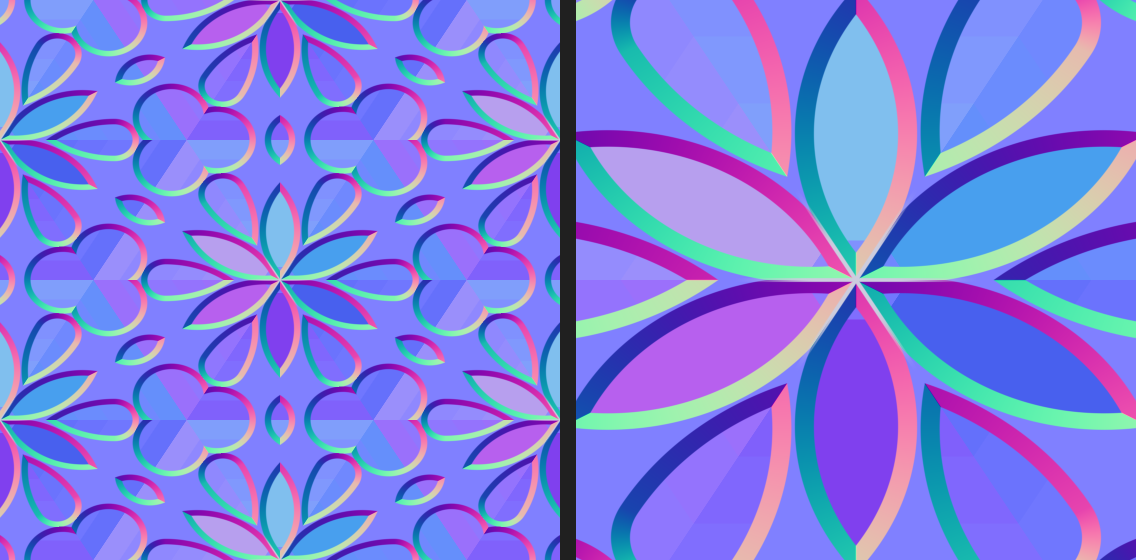
Left, the full canvas; right, a detail of the centre.
This texture map is drawn by a WebGL 2 fragment shader. Its source:

```glsl
#version 300 es
precision highp float;

uniform vec2 u_resolution;
out vec4 fragColor;

// Layout: flowers on a hexagonal lattice stretched to a 2:1 period
const float SQUEEZE = 0.8660254;
const float SPACING = 0.5;
const float SECTOR = 1.0471976;

// Shapes, in canvas units
const vec2 PETAL_HALF = vec2(0.0315, 0.0872);
const vec2 DIAMOND_HALF = vec2(0.0235, 0.0445);
const float DROP_CENTER = 0.177;
const float DROP_RADIUS = 0.0378;
const float DROP_TAIL = 0.106;
const vec2 LOBE_CENTER = vec2(0.0974, 0.25);
const float LOBE_RADIUS = 0.06;

// Surface slopes
const float BEVEL_WIDTH = 0.0098;
const float BEVEL_SLOPE = 0.93;
const float PETAL_SLOPE = 0.5;
const float HUB_SLOPE = 0.14;
const vec3 RING_RADII = vec3(0.105, 0.145, 0.215);
const vec4 RING_SLOPES = vec4(0.25, 0.19, 0.14, 0.24);
const float HUB_RADIUS = 0.0235;

const float SPOKE_WIDTH = 0.0011;
const vec3 SPOKE_COLOR = vec3(0.80, 0.80, 0.87);

// Pointed oval built from two arcs, long axis along y
float vesica(vec2 p, vec2 halfSize) {
    float radius = dot(halfSize, halfSize) / (2.0 * halfSize.x);
    return length(vec2(abs(p.x) + radius - halfSize.x, p.y)) - radius;
}

// Round head away from the flower, pointed tail toward it
float teardrop(vec2 p) {
    if (p.y > 0.0) return length(p) - DROP_RADIUS;
    return vesica(p, vec2(DROP_RADIUS, DROP_TAIL));
}

// Offset from the nearest flower center
vec2 nearestFlower(vec2 p) {
    vec2 period = SPACING * vec2(2.0 * SQUEEZE, 1.0);
    vec2 a = p - period * round(p / period);
    vec2 b = p - period * (floor(p / period) + 0.5);
    return dot(a, a) < dot(b, b) ? a : b;
}

vec2 sectorAxis(vec2 p) {
    float angle = SECTOR * round(atan(p.x, p.y) / SECTOR);
    return vec2(sin(angle), cos(angle));
}

vec2 foldSector(vec2 p, vec2 axis) {
    return vec2(abs(p.x * axis.y - p.y * axis.x), dot(p, axis));
}

float petalDistance(vec2 f) {
    return vesica(f - vec2(0.0, PETAL_HALF.y), PETAL_HALF);
}

float ornament(vec2 p) {
    vec2 local = nearestFlower(p);
    vec2 f = foldSector(local, sectorAxis(local));
    vec2 dropAxis = vec2(0.5, SQUEEZE);
    vec2 drop = vec2(f.x * dropAxis.y - f.y * dropAxis.x, dot(f, dropAxis) - DROP_CENTER);
    float d = min(petalDistance(f), teardrop(drop));
    d = min(d, length(f - LOBE_CENTER) - LOBE_RADIUS);
    return min(d, vesica(f - vec2(0.0, 0.5 * SPACING), DIAMOND_HALF));
}

vec3 encodeNormal(vec2 slope) {
    return 0.5 + 0.5 * vec3(slope, sqrt(max(0.0, 1.0 - dot(slope, slope))));
}

vec3 shade(vec2 uv, float pixel) {
    vec2 p = (uv - 0.5) * vec2(SQUEEZE, 1.0);
    vec2 local = nearestFlower(p);
    vec2 axis = sectorAxis(local);
    vec2 f = foldSector(local, axis);
    float d = ornament(p);

    // Tilted facets in stepped hexagonal rings
    float tilt = RING_SLOPES.x;
    if (f.y > RING_RADII.x) tilt = RING_SLOPES.y;
    if (f.y > RING_RADII.y) tilt = RING_SLOPES.z;
    if (f.y > RING_RADII.z) tilt = RING_SLOPES.w;
    if (petalDistance(f) < 0.0) tilt = f.y < HUB_RADIUS ? HUB_SLOPE : PETAL_SLOPE;
    vec3 face = encodeNormal(vec2(-axis.x, axis.y) * tilt);

    // Bevel follows the outline direction
    vec2 e = vec2(0.0004, 0.0);
    vec2 grad = vec2(ornament(p + e.xy) - ornament(p - e.xy),
                     ornament(p + e.yx) - ornament(p - e.yx));
    vec2 outward = grad / max(length(grad), 1e-6);
    vec3 bevel = encodeNormal(vec2(outward.x, -outward.y) * BEVEL_SLOPE);

    float edge = 0.6 * pixel;
    vec3 color = mix(face, bevel, smoothstep(-edge, edge, d + BEVEL_WIDTH));
    color = mix(color, encodeNormal(vec2(0.0)), smoothstep(-edge, edge, d));

    // Fine seams where petals meet
    float seam = 0.5 * f.y - SQUEEZE * f.x;
    float spoke = 1.0 - smoothstep(SPOKE_WIDTH - edge, SPOKE_WIDTH + edge, seam);
    return mix(color, SPOKE_COLOR, spoke * (1.0 - smoothstep(0.02, 0.065, length(local))));
}

void main() {
    vec3 color = vec3(0.0);
    for (int i = 0; i < 4; i++) {
        vec2 offset = vec2(i % 2, i / 2) * 0.5 - 0.25;
        color += shade((gl_FragCoord.xy + offset) / u_resolution, 1.0 / u_resolution.y);
    }
    fragColor = vec4(color * 0.25, 1.0);
}
```
